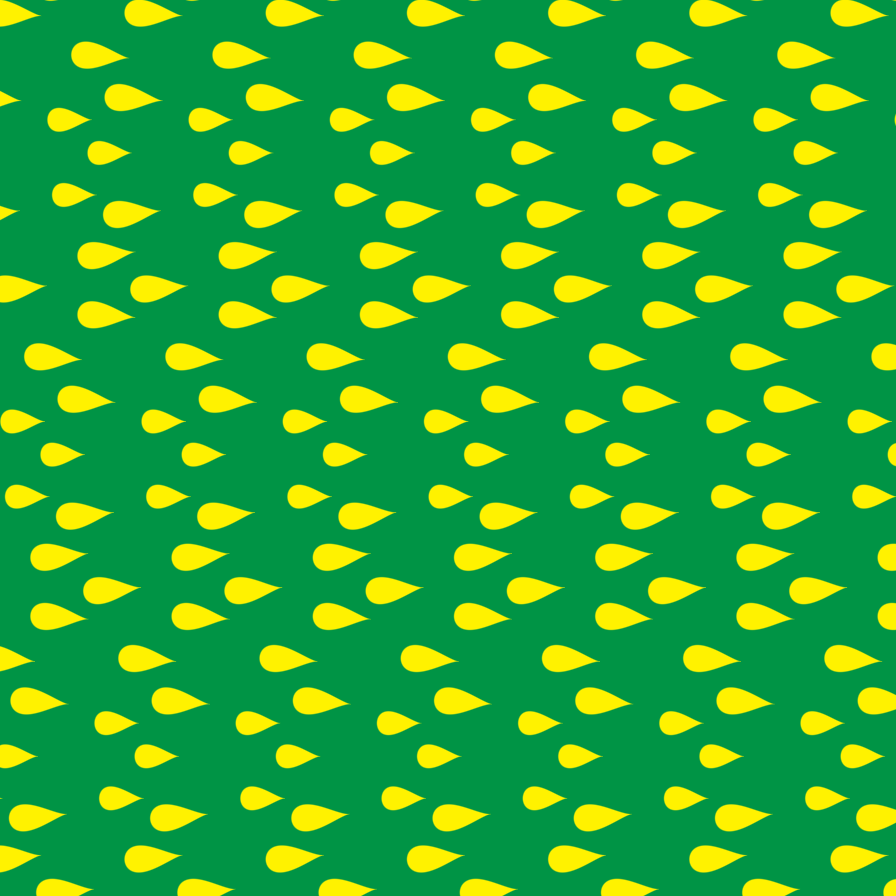
This pattern is drawn by a Shadertoy shader. Its source:

```glsl
// Staggered rows of yellow teardrops with tails to the right on a green ground.
#define GROUND vec3(0.0, 0.58, 0.27)
#define YELLOW vec3(1.0, 0.95, 0.0)
#define PERIOD vec2(0.1576, 0.3367)   // repeat size
#define STAGGER (PERIOD.x / 3.0)      // sideways shift per vertical repeat
#define ORIGIN vec2(0.027, 0.602)     // nose of the first drop
#define BIG vec2(0.0642, 0.0151)      // length, half width
#define SMALL vec2(0.0492, 0.0133)
#define TAPER 1.4                     // higher gives a thinner tail
#define PEAK 0.335                    // maximum of sqrt(x) * (1-x)^TAPER
#define SOFTNESS 0.9                  // edge half width in pixels

// Drops of one repeat: nose x, depth below the first, small?, tail lift
const int DROPS = 9;
const vec4 drops[DROPS] = vec4[](
    vec4(0.0,    0.0,    0, -0.055),
    vec4(0.0372, 0.0473, 0, -0.06),
    vec4(0.1310, 0.0724, 1,  0.0),
    vec4(0.0182, 0.1094, 1,  0.0),
    vec4(0.1362, 0.1563, 1,  0.0),
    vec4(0.0355, 0.1784, 0,  0.07),
    vec4(0.0069, 0.2243, 0,  0.07),
    vec4(0.0659, 0.2615, 0,  0.06),
    vec4(0.0069, 0.2898, 0, -0.05));

// Approximate signed distance to a drop with its nose at the origin
float teardrop(vec2 p, vec2 size, float lift) {
    p /= size.x;
    float along = clamp(p.x, 0.0, 1.0);
    float across = abs(p.y - lift * along * along);
    float width = size.y / (size.x * PEAK);
    float rest = max(1.0 - p.x, 0.0);
    float d;
    if (p.x < 0.4) {
        // Round nose: implicit curve divided by its gradient
        float w2 = width * width;
        float f = across * across - w2 * p.x * pow(rest, 2.0 * TAPER);
        float slope = w2 * pow(rest, 2.0 * TAPER - 1.0) * (1.0 - (1.0 + 2.0 * TAPER) * p.x);
        d = f / max(length(vec2(slope, 2.0 * across)), 1e-4);
    } else {
        // Thin tail: offset from the profile
        d = max(across - width * sqrt(along) * pow(rest, TAPER), p.x - 1.0);
    }
    return d * size.x;
}

// Move a point into the staggered repeat cell around a drop
vec2 repeatCell(vec2 p) {
    float row = floor(p.y / PERIOD.y + 0.5);
    p -= row * vec2(STAGGER, PERIOD.y);
    float margin = 0.25 * PERIOD.x;
    p.x = mod(p.x + margin, PERIOD.x) - margin;
    return p;
}

void mainImage(out vec4 fragColor, in vec2 fragCoord) {
    vec2 uv = fragCoord / iResolution.y;
    float dist = 1.0;
    for (int i = 0; i < DROPS; i++) {
        vec4 drop = drops[i];
        vec2 p = repeatCell(uv - ORIGIN - drop.xy * vec2(1.0, -1.0));
        dist = min(dist, teardrop(p, mix(BIG, SMALL, drop.z), drop.w));
    }
    float edge = SOFTNESS / iResolution.y;
    float ink = 1.0 - smoothstep(-edge, edge, dist);
    fragColor = vec4(mix(GROUND, YELLOW, ink), 1.0);
}
```
